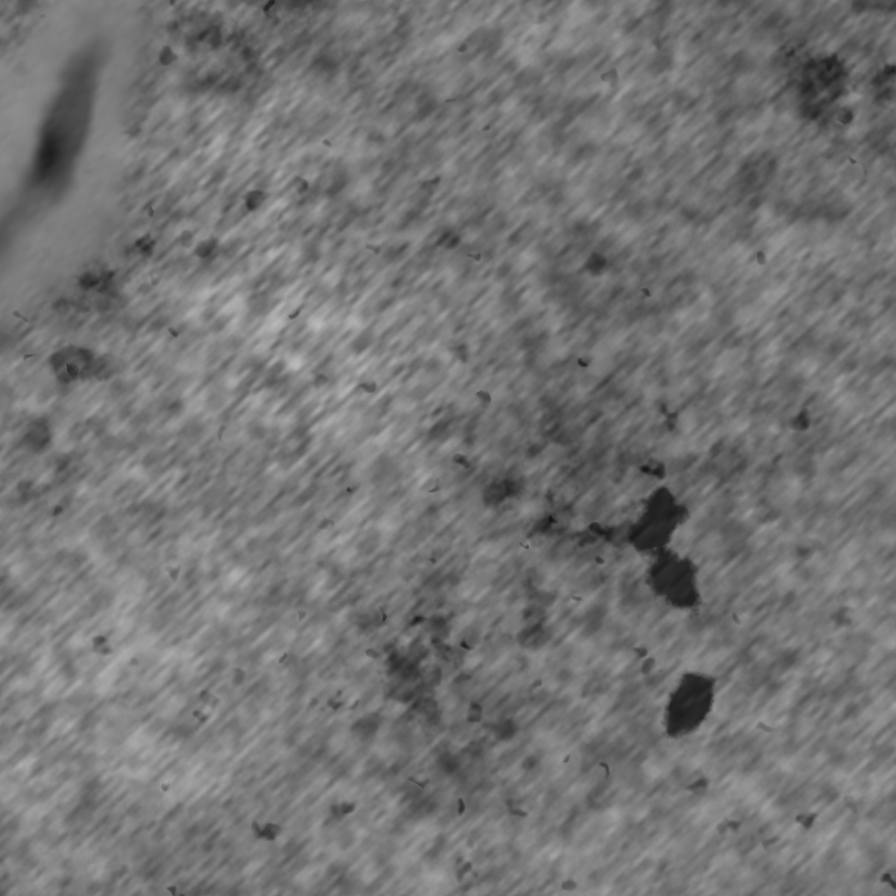
Reproduce this texture procedurally as a WebGL 1 fragment shader.

```glsl
precision highp float;
// Weathered grey stone: cloudy tone, diagonal grain, dark pits and a smooth lens-shaped hollow.
uniform vec2 u_resolution;

const vec3 STONE_TINT = vec3(1.0);
const float BASE_TONE = 0.452;
const float PIT_TONE = 0.13;
const float GRAIN_ANGLE = 0.75;

float hash(vec2 p) {
  return fract(sin(dot(p, vec2(127.1, 311.7))) * 43758.5453);
}

vec2 rotate(vec2 p, float angle) {
  float c = cos(angle), s = sin(angle);
  return vec2(c * p.x + s * p.y, c * p.y - s * p.x);
}

float noise(vec2 p) {
  vec2 cell = floor(p), f = fract(p);
  f = f * f * (3.0 - 2.0 * f);
  float low = mix(hash(cell), hash(cell + vec2(1.0, 0.0)), f.x);
  float high = mix(hash(cell + vec2(0.0, 1.0)), hash(cell + 1.0), f.x);
  return mix(low, high, f.y);
}

float fbm(vec2 p) {
  float sum = 0.0, weight = 0.5;
  for (int i = 0; i < 4; i++) {
    sum += weight * noise(p);
    p = rotate(p, 0.6) * 2.03 + 17.3;
    weight *= 0.5;
  }
  return sum / 0.9375;
}

// Length in units of a rotated ellipse: 1 on its rim.
float ellipse(vec2 p, vec2 centre, vec2 radii, float angle) {
  return length(rotate(p - centre, angle) / radii);
}

float glow(vec2 p, vec2 centre, vec2 radii, float angle) {
  float d = ellipse(p, centre, radii, angle);
  return exp(-d * d);
}

// Fine short streaks running up to the right.
float grain(vec2 p, float angle) {
  vec2 q = rotate(p, angle);
  float fine = noise(q * vec2(62.0, 175.0));
  float coarse = noise(q * vec2(48.0, 95.0) + 31.0);
  return 0.65 * fine + 0.35 * coarse - 0.5;
}

// Small scattered dark specks, one candidate per grid cell.
float specks(vec2 p, float scale, float density) {
  vec2 q = p * scale;
  q += 0.35 * (vec2(noise(q * 4.0), noise(q * 4.0 + 9.0)) - 0.5);
  vec2 home = floor(q);
  float depth = 0.0;
  for (int y = -1; y <= 1; y++) {
    for (int x = -1; x <= 1; x++) {
      vec2 cell = home + vec2(float(x), float(y));
      vec2 centre = cell + vec2(hash(cell + 3.1), hash(cell + 7.7));
      float radius = mix(0.1, 0.27, hash(cell + 12.3));
      float present = step(hash(cell + 21.9), density);
      float spot = 1.0 - smoothstep(radius * 0.3, radius * 1.3, length(q - centre));
      depth = max(depth, spot * present * mix(0.35, 1.0, hash(cell + 5.5)));
    }
  }
  return depth;
}

// A chain of ragged pits leaning alternately left and right.
float pitChain(vec2 p, float raggedness) {
  float cover = 0.0;
  for (int i = 0; i < 3; i++) {
    float t = float(i);
    vec2 centre = vec2(0.735 + 0.016 * t, 0.42 - 0.075 * t - 0.0275 * t * (t - 1.0));
    float lean = 1.57 - 0.65 * cos(3.1416 * t);
    vec2 radii = vec2(0.036, 0.021) * (1.0 + 0.25 * t * (2.0 - t));
    float d = ellipse(p, centre, radii, lean) + raggedness;
    cover = max(cover, 1.0 - smoothstep(0.7, 1.2, d));
  }
  return cover;
}

void main() {
  vec2 p = gl_FragCoord.xy / u_resolution;
  vec2 warped = p + 0.07 * (vec2(fbm(p * 7.0), fbm(p * 7.0 + 40.0)) - 0.5);

  // Broad pale and stained areas
  float pale = glow(warped, vec2(0.36, 0.62), vec2(0.24, 0.14), 2.2);
  float worn = glow(warped, vec2(0.1, 0.22), vec2(0.36, 0.32), 0.0);
  float stain = glow(warped, vec2(0.49, 0.25), vec2(0.14, 0.08), -0.4)
    + glow(warped, vec2(0.61, 0.42), vec2(0.1, 0.14), 0.3)
    + glow(warped, vec2(0.96, 0.94), vec2(0.08, 0.11), 0.0)
    + 0.7 * glow(warped, vec2(0.25, 0.97), vec2(0.2, 0.06), 0.0)
    + 0.9 * glow(warped, vec2(0.09, 0.62), vec2(0.045, 0.15), -0.2)
    + 0.7 * glow(warped, vec2(0.8, 0.45), vec2(0.08, 0.09), 0.0);
  stain = min(stain, 1.0);
  float smoothRim = smoothstep(1.15, 0.75, ellipse(warped, vec2(0.06, 0.84), vec2(0.21, 0.095), 1.2));
  float rough = 1.0 - 0.8 * smoothRim;

  // Clouds, mottling and grain
  float tone = BASE_TONE + 0.1 * pale + 0.065 * worn - 0.055 * stain;
  tone += 0.16 * (fbm(p * 6.0 + 5.0) - 0.5);
  tone += rough * 0.24 * (fbm(p * 42.0) - 0.5);
  tone += rough * mix(0.2, 0.33, pale) * grain(p, GRAIN_ANGLE);
  float mottle = smoothstep(0.48, 0.72, fbm(p * 27.0 + 60.0));
  tone -= rough * mottle * (0.04 + 0.15 * stain);
  tone -= rough * 0.2 * specks(p, 23.0, 0.14 + 0.3 * stain);

  // Smooth hollow with a pale rim and a dark core
  float hollow = 1.0 - smoothstep(0.55, 1.15, ellipse(warped, vec2(0.075, 0.865), vec2(0.11, 0.036), 1.2));
  float tail = glow(p, vec2(0.0, 0.74), vec2(0.06, 0.022), 1.1);
  float core = glow(warped, vec2(0.053, 0.835), vec2(0.035, 0.018), 1.1);
  tone += 0.045 * smoothRim - 0.2 * hollow - 0.15 * tail - 0.17 * core;

  // Deep pits
  float raggedness = 1.3 * (fbm(p * 38.0 + 11.0) - 0.5);
  tone = mix(tone, PIT_TONE + 0.1 * grain(p, GRAIN_ANGLE), 0.93 * pitChain(p, raggedness));

  gl_FragColor = vec4(STONE_TINT * clamp(tone, 0.08, 0.8), 1.0);
}
```
